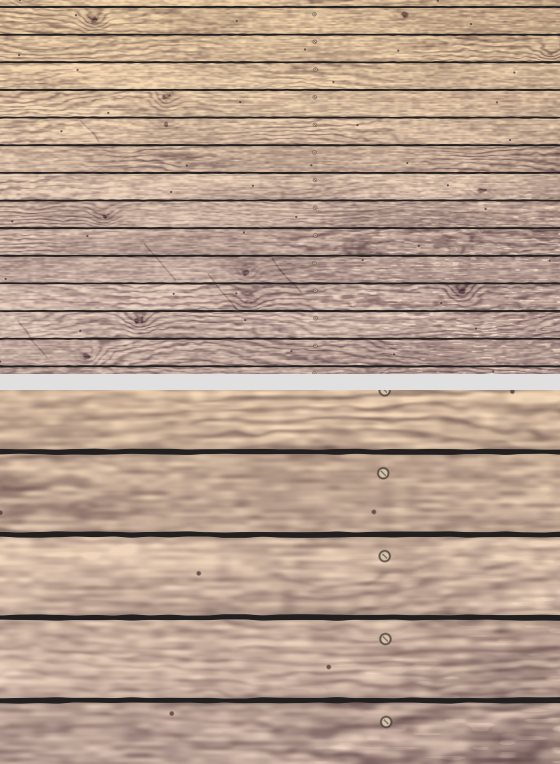
Top: the whole. Bottom: its middle third, enlarged.
This texture is drawn by a Shadertoy shader. Its source:

```glsl
float hash(vec2 p) {
    vec3 q = fract(vec3(p.xyx) * 0.1031);
    q += dot(q, q.yzx + 33.33);
    return fract((q.x + q.y) * q.z);
}

float noise(vec2 p) {
    vec2 i = floor(p), f = fract(p);
    f = f * f * (3.0 - 2.0 * f);
    return mix(mix(hash(i), hash(i + vec2(1, 0)), f.x),
               mix(hash(i + vec2(0, 1)), hash(i + vec2(1, 1)), f.x), f.y);
}

float segmentDistance(vec2 p, vec2 a, vec2 b) {
    vec2 pa = p - a, ba = b - a;
    return length(pa - ba * clamp(dot(pa, ba) / dot(ba, ba), 0.0, 1.0));
}

void mainImage(out vec4 fragColor, in vec2 fragCoord) {
    float px = 1.0 / iResolution.y;
    vec2 p = fragCoord * px;
    float boardHeight = 0.0739;

    // Board index, height within the board, and a random offset for its grain
    float row = (p.y - 0.0205) / boardHeight;
    float id = floor(row), f = row - id;
    vec2 seed = vec2(hash(vec2(id, 3.0)), hash(vec2(id, 8.0))) * 90.0 + 20.0;

    // Knots bend the growth rings and darken the wood
    float bend = 0.0, knot = 0.0;
    for (float k = 0.0; k < 2.0; k++) {
        vec2 cell = vec2(id * 2.0 + k, 41.0);
        vec2 center = vec2((k + hash(cell)) * 0.75, 0.2 + 0.6 * hash(cell + 5.0));
        vec2 d = vec2(p.x - center.x, (f - center.y) * boardHeight);
        float present = step(0.58, hash(cell + 11.0));
        float r = length(d * vec2(0.8, 1.0)) + 0.012 * (noise(p * 110.0) - 0.5);
        bend += present * exp(-dot(d, d) / 0.0012);
        knot += present * (0.25 * exp(-r * r / 0.0006) + 0.8 * smoothstep(0.009, 0.002, r));
    }

    // Growth rings: contours of stretched noise
    float field = noise(vec2(p.x * 3.0, f * 0.9) + seed);
    float phase = f * 4.0 + 5.0 * field + 2.2 * bend
                + 0.9 * noise(vec2(p.x * 14.0, f * 3.0) + seed)
                + 0.45 * noise(vec2(p.x * 50.0, f * 9.0) + seed);
    float ring = pow(0.5 + 0.5 * sin(6.2832 * phase), 2.0);
    float ringStrength = 0.12 + 0.5 * smoothstep(0.3, 0.8, noise(vec2(p.x * 2.3, id * 7.3)));

    // Fine fibres and broad weathering
    float fibre = noise(vec2(p.x * 28.0, p.y * 270.0) + seed) - 0.5;
    float pore = noise(vec2(p.x * 85.0, p.y * 190.0) + seed) - 0.5;
    float stain = noise(vec2(p.x * 4.0, f * 1.5) + seed.yx) - 0.5;

    float tone = 0.78 + 0.26 * (p.y - 0.5) - 0.14 * (p.x - 0.75);
    tone += 0.26 * (hash(vec2(id, 17.0)) - 0.5) + 0.22 * (1.0 - step(0.5, abs(id - 1.0)));
    tone += 0.55 * fibre + 0.42 * pore + 0.36 * stain;
    tone -= ringStrength * (ring - 0.1) + knot;

    // Pale worn flecks, mostly low on the right
    float worn = smoothstep(0.5, 1.3, p.x) * smoothstep(0.75, 0.25, p.y);
    float fleck = smoothstep(0.74, 0.86, noise(vec2(p.x * 42.0, p.y * 240.0) + seed.yx));
    tone += 0.45 * worn * fleck - 0.08 * worn;

    // Slanting scratches
    for (float i = 0.0; i < 5.0; i++) {
        vec2 a = vec2(0.05 + 0.17 * i, 0.1 + 0.62 * hash(vec2(i, 71.0)));
        vec2 b = a + vec2(0.06, -0.07) * (0.7 + 0.8 * hash(vec2(i, 29.0)));
        float d = segmentDistance(p + 0.006 * noise(p * 25.0), a, b);
        tone -= 0.4 * (1.0 - smoothstep(0.0006, 0.0012 + px, d));
    }

    vec3 color = mix(vec3(0.52, 0.43, 0.40), vec3(0.85, 0.76, 0.67), clamp(tone, -0.7, 1.25));
    color *= mix(vec3(0.99, 0.98, 1.03), vec3(1.04, 1.01, 0.93), smoothstep(0.2, 1.0, p.y));

    // Small nail holes
    for (float i = 0.0; i < 3.0; i++) {
        vec2 cell = vec2(id * 3.0 + i, 97.0);
        vec2 d = vec2(p.x - (i + hash(cell)) * 0.5, (f - 0.15 - 0.7 * hash(cell + 7.0)) * boardHeight);
        float hole = 1.0 - smoothstep(0.001, 0.002 + px, length(d));
        color = mix(color, vec3(0.25, 0.20, 0.19), 0.75 * hole);
    }

    // One column of screws: dark rim, pale head, slot
    vec2 s = vec2(p.x - 0.842 - 0.004 * (hash(vec2(id, 55.0)) - 0.5), (f - 0.74) * boardHeight);
    float r = length(s);
    color = mix(color, vec3(0.30, 0.25, 0.23), 0.85 * (1.0 - smoothstep(0.0055 - px, 0.0055 + px, r)));
    color = mix(color, vec3(0.84, 0.77, 0.67), 1.0 - smoothstep(0.0038 - px, 0.0038 + px, r));
    color *= 1.0 - 0.4 * (1.0 - smoothstep(0.0, 0.001 + px, abs(s.x + s.y))) * step(r, 0.003);

    // Dark gaps with shaded, slightly ragged board edges
    float edge = min(f, 1.0 - f) * boardHeight + 0.0012 * (noise(vec2(p.x * 60.0, id)) - 0.5);
    color *= 1.0 - 0.28 * exp(-edge / 0.0025);
    float gap = 1.0 - smoothstep(0.0022 - 0.5 * px, 0.0022 + 0.7 * px, edge);
    color = mix(color, vec3(0.13, 0.12, 0.12), gap);

    fragColor = vec4(clamp(color, 0.0, 1.0), 1.0);
}
```
